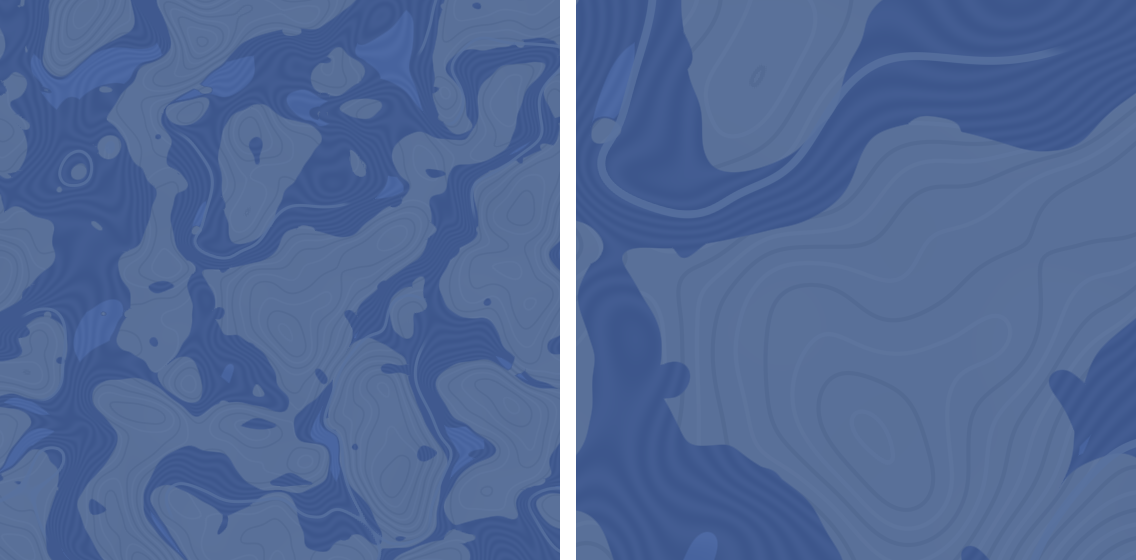
Left: the whole. Right: its middle third, enlarged.
A Shadertoy shader for this texture:

```glsl
// Blue-toned relief map: pale land, branching dark valleys, small lakes, faint contours and streams.

const vec3 LAND = vec3(0.350, 0.440, 0.600);
const vec3 VALLEY = vec3(0.250, 0.350, 0.560);
const vec3 LAKE = vec3(0.290, 0.400, 0.630);
const vec3 STREAM = vec3(0.345, 0.445, 0.625);

const float TERRAIN_SCALE = 4.4;    // large landforms across the canvas
const float VALLEY_WIDTH = 0.122;   // half width in elevation units
const float WIDTH_VARIATION = 0.30;
const float LAND_CONTOURS = 9.0;    // contour lines per unit of elevation
const float VALLEY_CONTOURS = 25.0;
const float CONTOUR_WIDTH = 0.0011; // half width, in canvas heights
const float STREAM_WIDTH = 0.0022;
const float LAND_CONTRAST = 0.024;
const float VALLEY_CONTRAST = 0.012;
const float TAU = 6.2831853;

// Random unit gradient for a lattice point
vec2 gradientAt(vec2 cell) {
    uvec2 q = uvec2(ivec2(cell) + 4096);
    uint h = q.x * 1597334677u ^ q.y * 3812015801u;
    h = (h ^ (h >> 15)) * 2246822519u;
    h = (h ^ (h >> 13)) * 3266489917u;
    h ^= h >> 16;
    float angle = TAU * float(h & 65535u) / 65536.0;
    return vec2(cos(angle), sin(angle));
}

// Gradient noise, centred on zero
float noise(vec2 p) {
    vec2 i = floor(p);
    vec2 f = p - i;
    vec2 u = f * f * f * (f * (f * 6.0 - 15.0) + 10.0);
    float a = dot(gradientAt(i), f);
    float b = dot(gradientAt(i + vec2(1, 0)), f - vec2(1, 0));
    float c = dot(gradientAt(i + vec2(0, 1)), f - vec2(0, 1));
    float d = dot(gradientAt(i + vec2(1, 1)), f - vec2(1, 1));
    return mix(mix(a, b, u.x), mix(c, d, u.x), u.y);
}

// Landform elevation: valleys follow its zero crossings
float terrain(vec2 p) {
    vec2 q = p * TERRAIN_SCALE + 11.3;
    mat2 turn = mat2(0.8, 0.6, -0.6, 0.8);
    q += 0.35 * vec2(noise(q * 1.3 + 40.2), noise(q * 1.3 + 71.7));
    return noise(q) + 0.27 * noise(turn * q * 2.1 + 5.4);
}

// Change of a field per canvas height
float slope(float field) {
    return length(vec2(dFdx(field), dFdy(field))) * iResolution.y;
}

// Antialiased inside of a signed field
float inside(float field) {
    return clamp(0.5 - field / max(1.3 * fwidth(field), 1e-5), 0.0, 1.0);
}

// Antialiased line around a distance of zero
float stroke(float dist, float halfWidth) {
    float pixel = 1.0 / iResolution.y;
    return 1.0 - smoothstep(halfWidth - 0.5 * pixel, halfWidth + pixel, dist);
}

// One set of contour lines, shifted by a phase
float contour(float level, float phase, float levelSlope) {
    float offset = abs(fract(level + phase) - 0.5);
    return stroke(offset / max(levelSlope, 1.0), CONTOUR_WIDTH);
}

void mainImage(out vec4 fragColor, in vec2 fragCoord) {
    vec2 p = fragCoord / iResolution.y;
    float height = terrain(p);

    // Valleys of uneven width, with scattered islets and clearings
    float width = VALLEY_WIDTH + WIDTH_VARIATION * noise(p * 6.5 + 23.6);
    float speckle = noise(p * vec2(17.0, 20.0) + 3.7);
    float valley = abs(height) - width;
    valley -= 0.55 * smoothstep(0.36, 0.62, speckle);
    valley += 0.35 * smoothstep(0.38, 0.62, -speckle);
    valley += 0.035 * noise(p * 26.0 + 9.1);

    // Lakes lie along the valley floors
    float lakeWidth = 0.5 * (noise(p * 6.0 + 57.3) - 0.16);
    float lake = max(abs(height) - lakeWidth, valley + 0.025);

    // Streams wander near the valley margins and fade out
    float course = height - 0.09 - 0.22 * noise(p * 3.0 + 83.2);
    float stream = stroke(abs(course) / max(slope(course), 1.5), STREAM_WIDTH);
    stream *= smoothstep(0.03, 0.09, noise(p * 2.7 + 64.9));

    // Sparse light and dark contours on the land
    float landLevel = LAND_CONTOURS * (height + 0.10 * noise(p * 13.0 + 31.8));
    float landSlope = slope(landLevel);
    float landLines = 0.6 * contour(landLevel, 0.0, landSlope)
                    - contour(landLevel, 0.5, landSlope);

    // Dense soft contours in the valleys, faded where too fine
    float valleyLevel = VALLEY_CONTOURS * (height + 0.05 * noise(p * 11.0 + 18.4));
    float fade = 1.0 - smoothstep(0.30, 0.50, fwidth(valleyLevel));
    float valleyLines = fade * sin(TAU * valleyLevel);

    // Layers
    vec3 land = LAND + LAND_CONTRAST * landLines + 0.010 * noise(p * 8.0 + 47.5);
    vec3 lowland = mix(VALLEY, LAKE, inside(lake)) + VALLEY_CONTRAST * valleyLines;
    vec3 color = mix(land, lowland, inside(valley));
    color = mix(color, STREAM, 0.8 * stream);
    fragColor = vec4(color, 1.0);
}
```
